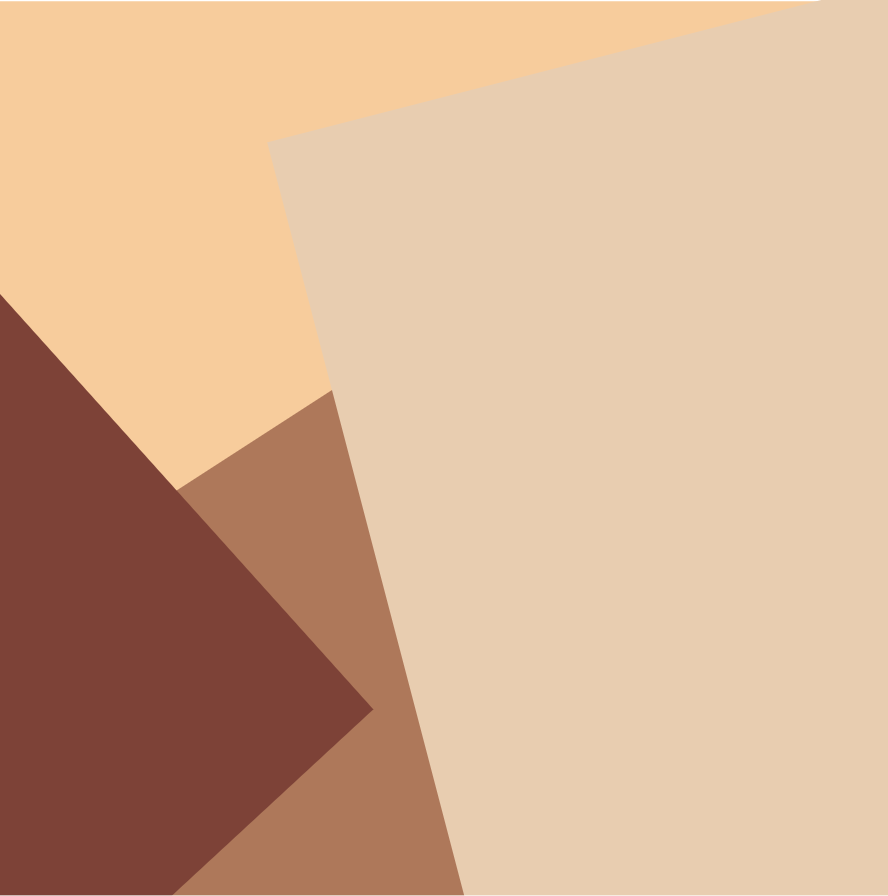
Give the GLSL for this background, as a WebGL 2 fragment shader.

```glsl
#version 300 es
precision highp float;
// Flat overlapping paper sheets: a peach ground, a brown sheet, a maroon
// corner and a large tilted cream sheet. Each sheet is an intersection of
// half-planes, given by signed distances and layered back to front.

uniform vec2 u_resolution;
out vec4 fragColor;

const vec3 WHITE  = vec3(1.0);
const vec3 PEACH  = vec3(0.969, 0.800, 0.612);
const vec3 BROWN  = vec3(0.682, 0.471, 0.353);
const vec3 MAROON = vec3(0.490, 0.259, 0.216);
const vec3 CREAM  = vec3(0.910, 0.804, 0.690);

// Signed distance to the line a -> b, positive on its left side.
float leftOf(vec2 p, vec2 a, vec2 b) {
    vec2 along = b - a;
    return dot(p - a, normalize(vec2(-along.y, along.x)));
}

// Signed distance to the wedge left of both edges: start -> corner -> end.
float wedge(vec2 p, vec2 start, vec2 corner, vec2 end) {
    return min(leftOf(p, start, corner), leftOf(p, corner, end));
}

// Lays a colour over the base wherever the distance is positive.
vec3 layer(vec3 base, vec3 colour, float dist, float pixel) {
    return mix(base, colour, clamp(dist / pixel + 0.5, 0.0, 1.0));
}

void main() {
    // Canvas height is one unit.
    float pixel = 1.0 / u_resolution.y;
    vec2 p = gl_FragCoord.xy * pixel;

    float brown = leftOf(p, vec2(0.3711, 0.5651), vec2(0.1979, 0.4531));
    float maroon = wedge(p, vec2(0.1914, 0.0), vec2(0.4167, 0.2083), vec2(0.0, 0.6719));
    float cream = wedge(p, vec2(0.9167, 1.0), vec2(0.2982, 0.8411), vec2(0.5182, 0.0));

    // The ground stops just short of the top, leaving a thin white margin.
    vec3 colour = layer(WHITE, PEACH, 0.9986 - p.y, pixel);
    colour = layer(colour, BROWN, brown, pixel);
    colour = layer(colour, MAROON, maroon, pixel);
    colour = layer(colour, CREAM, cream, pixel);

    // Faint white margin along the bottom edge.
    colour = layer(WHITE, colour, p.y - 0.0007, pixel);

    fragColor = vec4(colour, 1.0);
}
```
